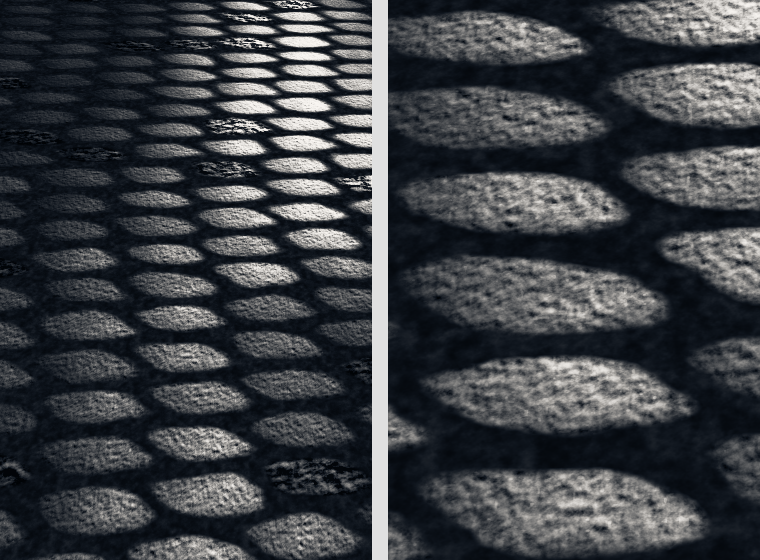
Left, the full canvas; right, a detail of the centre.
This texture is drawn by a Shadertoy shader. Its source:

```glsl
// Wet cobblestones in slanted rows, receding in perspective under a low raking light.

const float HORIZON = 0.729;       // distance of the vanishing line above the top edge
const float TILT = 0.09;           // slope of the vanishing line
const float ROW_SCALE = 25.96;     // sets the number of rows
const float ROW_SKEW = 0.146;      // makes the rows climb to the right
const float STONE_STEP = 0.126;    // stone spacing relative to depth
const float SHEAR = 0.52;          // lean of the stone sides
const vec2 HALF_SIZE = vec2(0.425, 0.41);
const float ROUNDNESS = 3.0;       // superellipse exponent
const float ROUGH_SHARE = 0.11;    // share of broken stones
const float BASE_LIGHT = 0.15;
const float GLARE = 1.08;
const float SOFT_GLOW = 0.31;
const vec3 COOL_TINT = vec3(-0.03, 0.0, 0.04);

float hash(vec2 p) {
    vec3 q = fract(vec3(p.xyx) * 0.1031);
    q += dot(q, q.yzx + 33.33);
    return fract((q.x + q.y) * q.z);
}

float noise(vec2 p) {
    vec2 i = floor(p), f = fract(p);
    f = f * f * (3.0 - 2.0 * f);
    return mix(mix(hash(i), hash(i + vec2(1, 0)), f.x),
               mix(hash(i + vec2(0, 1)), hash(i + vec2(1, 1)), f.x), f.y);
}

float fbm(vec2 p) {
    float sum = 0.0, amp = 0.5;
    for (int i = 0; i < 4; i++) {
        sum += amp * noise(p);
        p = mat2(1.6, 1.2, -1.2, 1.6) * p + 7.3;
        amp *= 0.55;
    }
    return sum;
}

// Relief lit from the far side of the street
float relief(vec2 p) {
    return fbm(p + vec2(-0.3, 0.55)) - fbm(p);
}

// Sideways offset of each row, drifting slowly with depth
float rowPhase(float row) {
    return -0.12 + 0.27 * cos(0.3927 * (row + 16.5)) + 0.14 * (hash(vec2(row + 90.0, 3.0)) - 0.5);
}

// Glare streak at the upper right plus a broad glow near the viewer
float illumination(vec2 p) {
    float streak = (p.x - 0.156 - 0.22 * p.y) / (0.117 + 0.28 * p.y);
    float glow = (p.x - 0.046) / 0.26;
    return BASE_LIGHT
        + GLARE * exp(-streak * streak) * (1.0 - smoothstep(0.22, 0.60, p.y))
        + SOFT_GLOW * exp(-glow * glow) * smoothstep(0.24, 0.55, p.y);
}

void mainImage(out vec4 fragColor, in vec2 fragCoord) {
    // Canvas position: x from the centre, y down from the top
    vec2 p = vec2(fragCoord.x - 0.5 * iResolution.x, iResolution.y - fragCoord.y) / iResolution.y;

    // Ground plane: x counts stones, y counts rows
    float depth = p.y + HORIZON - TILT * p.x;
    vec2 ground = vec2(p.x / (STONE_STEP * depth), -ROW_SCALE * (1.0 - ROW_SKEW * p.x) / depth);
    float pixelRows = ROW_SCALE / (depth * depth * iResolution.y);

    // Staggered, sheared cells
    vec2 warp = vec2(noise(ground * vec2(2.1, 1.7) + 50.0), noise(ground * vec2(1.9, 1.6) + 80.0)) - 0.5;
    vec2 g = ground + warp * vec2(0.10, 0.16);
    float row = floor(g.y + 0.55);
    vec2 local = vec2(0.0, g.y + 0.05 - row);
    float along = g.x - rowPhase(row) - SHEAR * local.y;
    float column = floor(along + 0.5);
    local.x = along - column;

    // Variation of each stone
    vec2 id = vec2(column, row) + 120.0;
    float tone = hash(id + 5.0);
    float rough = step(hash(id + 31.0), ROUGH_SHARE);
    vec2 jitter = vec2(hash(id + 11.0), hash(id + 17.0)) - 0.5;
    vec2 size = HALF_SIZE * (0.95 + 0.09 * vec2(hash(id + 23.0), hash(id + 29.0)));
    vec2 v = (local - jitter * 0.045) / size;

    // Worn, rounded outline
    vec2 a = pow(abs(v) + 1e-4, vec2(ROUNDNESS));
    float d = pow(a.x + a.y, 1.0 / ROUNDNESS) - 1.0;
    d += 0.20 * (fbm(ground * vec2(7.0, 4.0) + id) - 0.48);
    float aa = pixelRows / HALF_SIZE.y;
    float stone = 1.0 - smoothstep(-0.06 - aa, 0.02 + aa, d);

    // Stone face: pitted grain, dark left end and shadowed front lip
    vec2 grainPos = ground * vec2(24.0, 13.0) + 400.0;
    float detail = 1.0 - smoothstep(0.04, 0.16, pixelRows * 2.0);
    float grain = 1.9 * relief(grainPos) * mix(0.45, 1.0, detail);
    float chips = 3.2 * relief(ground * vec2(8.0, 7.0) + 200.0);
    float patches = 0.75 + 0.5 * fbm(ground * vec2(4.0, 3.0) + id);
    float shade = mix(0.68, 1.12, smoothstep(-1.0, 0.5, v.x + 0.25 * v.y));
    shade *= 1.0 - 0.45 * smoothstep(0.35, 1.05, v.y);
    shade *= mix(0.55, 1.0, smoothstep(0.0, 0.22, -d));
    shade *= mix(0.78, 1.18, tone) * patches;
    float surface = mix(1.0 + grain, 0.5 + 0.8 * grain + chips, rough);
    float light = illumination(p);
    float face = light * shade * max(surface, 0.08);

    // Scattered wet glints
    float glint = smoothstep(0.80, 0.95, noise(grainPos * 1.7 + 60.0)) * detail;
    face += glint * 0.35 * light * shade;

    // Earth and grit in the joints
    float grit = fbm(ground * vec2(18.0, 10.0) + 300.0);
    float joint = 0.03 + 0.13 * grit * grit + 0.10 * light * max(relief(grainPos * 0.6), 0.0);

    // Tone and colour: blue shadows, faintly warm highlights
    float level = mix(joint, face, stone);
    level = level < 0.7 ? level : 0.7 + 0.27 * (1.0 - exp(-(level - 0.7) / 0.27));
    vec3 color = vec3(level) + COOL_TINT * max(1.0 - 2.2 * level, -0.4) * smoothstep(0.0, 0.14, level + 0.04);
    fragColor = vec4(clamp(color, 0.0, 1.0), 1.0);
}
```
